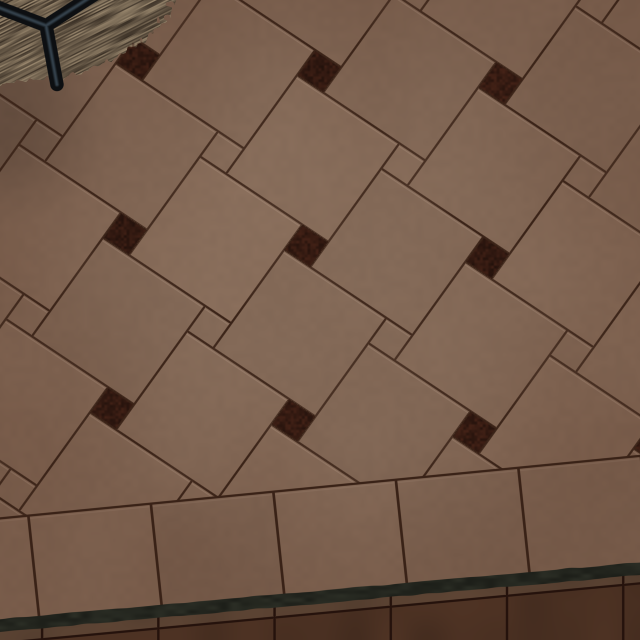
Write a WebGL 1 fragment shader that draws this pattern.

```glsl
precision highp float;
// Clay floor of large squares pinwheeled around small ones, every second small one dark.
// The squares are box distances on a skewed lattice; below lie a border course, a green
// nosing and a shaded riser, and a woven seat with metal bars covers the upper left corner.
uniform vec2 u_resolution;

#define STEP_A vec2(0.1315, 0.1458)
#define STEP_B vec2(0.1517, -0.1270)
#define ORIGIN vec2(0.4785, 0.3841)
#define SMALL 0.255
#define UNIT 0.185
#define JOINT 0.0017
#define CLAY vec3(0.462, 0.352, 0.284)
#define PALE vec3(0.525, 0.422, 0.350)
#define GROUT vec3(0.225, 0.135, 0.090)
#define DARK vec3(0.180, 0.090, 0.060)
#define NOSING vec3(0.140, 0.148, 0.120)
#define RISER vec3(0.285, 0.185, 0.130)

float soft;

float hash(vec2 p) {
  vec3 h = fract(p.xyx * vec3(0.1031, 0.1030, 0.0973));
  h += dot(h, h.yzx + 33.33);
  return fract((h.x + h.y) * h.z);
}

float noise(vec2 p) {
  vec2 i = floor(p), f = fract(p);
  f = f * f * (3.0 - 2.0 * f);
  return mix(mix(hash(i), hash(i + vec2(1, 0)), f.x),
             mix(hash(i + vec2(0, 1)), hash(i + vec2(1, 1)), f.x), f.y);
}

float box(vec2 p, float halfSide) {
  vec2 d = abs(p) - halfSide;
  return max(d.x, d.y);
}

float segment(vec2 p, vec2 a, vec2 b) {
  vec2 ab = b - a;
  return length(p - a - ab * clamp(dot(p - a, ab) / dot(ab, ab), 0.0, 1.0));
}

float inside(float d) { return 1.0 - smoothstep(-soft, soft, d); }

float stroke(float d, float w) { return inside(abs(d) - w); }

// Signed offset to the nearest of evenly spaced joints
float nearest(float x, float pitch) { return (fract(x / pitch + 0.5) - 0.5) * pitch; }

vec3 pinwheelFloor(vec2 q, vec3 clay) {
  // Lattice coordinates of the point; each cell owns one small and one large square
  vec2 r = q - ORIGIN;
  float det = STEP_A.x * STEP_B.y - STEP_B.x * STEP_A.y;
  vec2 cell = vec2(r.x * STEP_B.y - r.y * STEP_B.x, r.y * STEP_A.x - r.x * STEP_A.y) / det;
  vec2 base = floor(cell + 0.5), id = base, local = vec2(0.0);
  float nearestBox = 9.0, isSmall = 0.0;
  for (int i = 0; i < 2; i++) {
    for (int j = 0; j < 2; j++) {
      vec2 n = base + vec2(float(i), float(j));
      vec2 c = cell - n;
      vec2 p = vec2(c.x + SMALL * c.y, SMALL * c.x - c.y);
      vec2 big = p - 0.5 * vec2(-1.0 - SMALL, 1.0 - SMALL);
      float ds = box(p, 0.5 * SMALL), db = box(big, 0.5);
      if (ds < nearestBox) { nearestBox = ds; id = n; isSmall = 1.0; local = p; }
      if (db < nearestBox) { nearestBox = db; id = n; isSmall = 0.0; local = big; }
    }
  }
  vec3 col = clay * (0.98 + 0.04 * hash(id + 40.0));
  float isDark = isSmall * (1.0 - mod(id.x + id.y, 2.0));
  vec3 stone = DARK * (0.75 + 0.6 * noise(q * 230.0) + 0.15 * hash(id + 9.0));
  col = mix(col, stone, isDark);
  // Pale arris on the upper side, then the grout
  float rim = (local.y + mix(0.5, 0.5 * SMALL, isSmall)) * UNIT;
  col += 0.06 * (1.0 - isDark) * stroke(rim - 0.0042, 0.0008);
  float wear = 0.78 + 0.22 * noise(q * 14.0);
  return mix(col, GROUT, wear * stroke(nearestBox * UNIT, JOINT));
}

vec3 seatCorner(vec2 q, vec3 col) {
  float frayed = 0.08 * (noise(q * 150.0) - 0.5);
  float seat = (length((q + vec2(0.0, 0.02)) / vec2(0.27, 0.15)) - 1.0 + frayed) * 0.15;
  float strand = noise(vec2(q.x + 2.0 * q.y, 0.12 * q.x) * 210.0);
  vec3 straw = mix(vec3(0.22, 0.18, 0.14), vec3(0.60, 0.53, 0.43), strand);
  col = mix(col, straw, inside(seat));
  vec2 knee = vec2(0.072, 0.040);
  float bars = min(segment(q, vec2(-0.02, 0.005), knee), segment(q, knee, vec2(0.15, -0.01)));
  bars = min(bars, segment(q, knee, vec2(0.089, 0.132)));
  vec3 metal = mix(vec3(0.20, 0.25, 0.29), vec3(0.05, 0.06, 0.07), smoothstep(0.0, 0.005, bars));
  return mix(col, metal, inside(bars - 0.0105));
}

void main() {
  vec2 q = gl_FragCoord.xy / u_resolution;
  q.y = 1.0 - q.y;
  soft = max(0.7 / min(u_resolution.x, u_resolution.y), 0.0009);

  // Soft light over mottled clay
  float glow = 1.0 - smoothstep(0.12, 0.62, length(q - vec2(0.52, 0.42)));
  glow += 0.35 * (noise(q * 7.0) - 0.5);
  vec3 clay = mix(CLAY, PALE, clamp(glow, 0.0, 1.0));
  clay *= 0.985 + 0.03 * noise(q * 90.0);
  clay *= 1.0 - 0.16 * (1.0 - smoothstep(0.03, 0.2, length(q - vec2(0.0, 0.18))));
  vec3 col = pinwheelFloor(q, clay);

  // Border course
  float edge = q.y - 0.810 + 0.0977 * q.x;
  float along = q.x - 0.105 * edge - 0.0443;
  vec3 border = clay * (0.97 + 0.05 * hash(vec2(floor(along / 0.1914), 71.0)));
  border += 0.03 * stroke(edge - 0.0045, 0.001);
  border = mix(border, GROUT, stroke(nearest(along, 0.1914), 0.0021));
  col = mix(col, border, inside(-edge));
  col = mix(col, GROUT, stroke(edge, 0.0018));

  // Riser and nosing
  float lip = q.y - 0.977 + 0.0885 * q.x;
  float ledge = q.y - 1.005 + 0.0935 * q.x;
  vec3 riser = mix(vec3(0.34, 0.25, 0.19), RISER, inside(-ledge));
  riser *= 0.92 + 0.16 * noise(q * 18.0);
  float riserJoint = max(stroke(nearest(q.x - 0.2474, 0.1816), 0.0019), stroke(ledge, 0.0018));
  col = mix(col, mix(riser, DARK * 0.8, riserJoint), inside(-lip));
  vec3 nosing = NOSING * (0.8 + 0.4 * noise(q * vec2(60.0, 160.0)));
  col = mix(col, nosing, stroke(lip + 0.002 * (noise(q * 45.0) - 0.5), 0.0100));

  gl_FragColor = vec4(seatCorner(q, col), 1.0);
}
```
